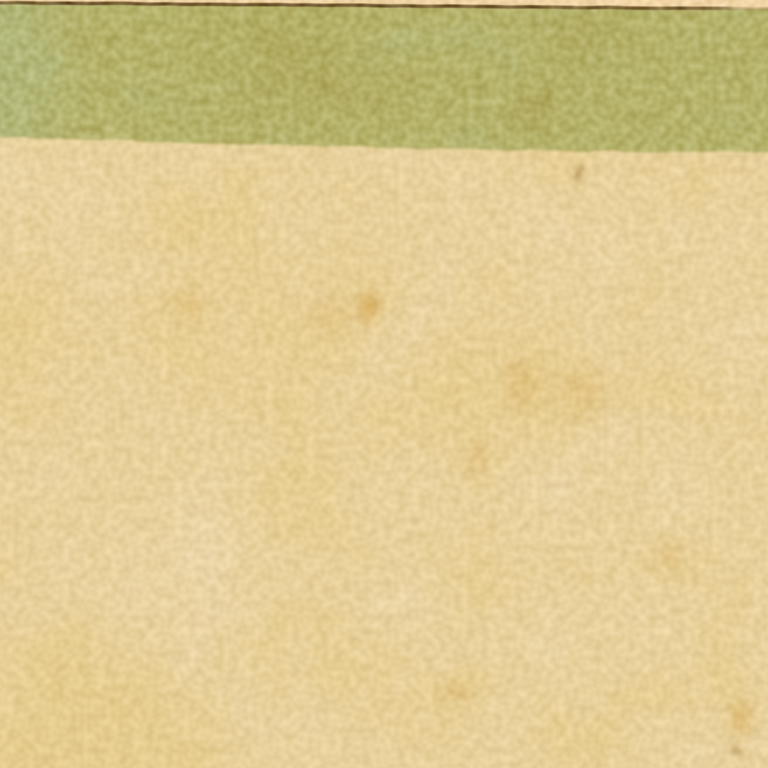
This texture is drawn by a three.js fragment shader. Its source:

```glsl
varying vec2 vUv;

const vec3 PAPER = vec3(0.908, 0.818, 0.607);
const vec3 PAPER_PALE = vec3(0.922, 0.838, 0.665);
const vec3 PAPER_GOLD = vec3(0.890, 0.785, 0.520);
const vec3 MARGIN = vec3(0.945, 0.835, 0.650);
const vec3 GREEN = vec3(0.712, 0.700, 0.420);
const vec3 GREEN_COOL = vec3(0.690, 0.725, 0.495);
const vec3 GREEN_OLIVE = vec3(0.670, 0.630, 0.330);
const vec3 INK = vec3(0.380, 0.280, 0.130);
const vec3 RUST = vec3(0.830, 0.650, 0.310);
const vec3 SPECK = vec3(0.620, 0.480, 0.240);

const float EDGE_SOFTNESS = 0.0035;
const float LINE_HALF_WIDTH = 0.0022;
const float GRAIN_FREQ = 110.0;
const float GRAIN_AMOUNT = 0.055;
const float FIBRE_AMOUNT = 0.035;

vec2 hashGradient(vec2 cell) {
  vec3 p = fract(cell.xyx * vec3(0.1031, 0.1030, 0.0973));
  p += dot(p, p.yzx + 33.33);
  float angle = 6.28318 * fract((p.x + p.y) * p.z);
  return vec2(cos(angle), sin(angle));
}

float gradientNoise(vec2 p) {
  vec2 i = floor(p);
  vec2 f = p - i;
  vec2 w = f * f * f * (f * (f * 6.0 - 15.0) + 10.0);
  float a = dot(hashGradient(i), f);
  float b = dot(hashGradient(i + vec2(1.0, 0.0)), f - vec2(1.0, 0.0));
  float c = dot(hashGradient(i + vec2(0.0, 1.0)), f - vec2(0.0, 1.0));
  float d = dot(hashGradient(i + 1.0), f - 1.0);
  return mix(mix(a, b, w.x), mix(c, d, w.x), w.y);
}

float fbm(vec2 p) {
  float sum = 0.0;
  float amp = 1.0;
  for (int i = 0; i < 4; i++) {
    sum += amp * gradientNoise(p);
    p = mat2(1.6, 1.2, -1.2, 1.6) * p + 7.3;
    amp *= 0.55;
  }
  return sum;
}

// Soft round blot, 1 at its centre
float blot(vec2 p, vec2 centre, vec2 radius) {
  vec2 d = (p - centre) / radius;
  return exp(-dot(d, d));
}

vec3 paperColor(vec2 p, vec2 rough) {
  float cloud = fbm(p * 6.0 + 3.0);
  vec3 col = mix(PAPER, PAPER_PALE, smoothstep(0.0, 0.8, cloud) * 0.8);
  col = mix(col, PAPER_GOLD, smoothstep(0.0, 0.8, -cloud) * 0.55);

  // Broad golden ageing
  float age = blot(p, vec2(0.08, 0.02), vec2(0.20, 0.12)) * 0.6;
  age += blot(p, vec2(0.02, 0.57), vec2(0.06, 0.06)) * 0.5;
  age += blot(p, vec2(0.36, 0.58), vec2(0.18, 0.09)) * 0.4;
  age += blot(p, vec2(0.70, 0.50), vec2(0.13, 0.07)) * 0.45;
  col = mix(col, PAPER_GOLD, min(age, 0.8));

  // Rust stains
  float rust = blot(rough, vec2(0.482, 0.602), vec2(0.014, 0.020)) * 0.65;
  rust += blot(rough, vec2(0.245, 0.602), vec2(0.022, 0.022)) * 0.25;
  rust += blot(rough, vec2(0.430, 0.590), vec2(0.030, 0.030)) * 0.22;
  rust += blot(rough, vec2(0.680, 0.500), vec2(0.024, 0.036)) * 0.28;
  rust += blot(rough, vec2(0.760, 0.490), vec2(0.032, 0.034)) * 0.26;
  rust += blot(rough, vec2(0.620, 0.405), vec2(0.018, 0.030)) * 0.25;
  rust += blot(rough, vec2(0.595, 0.100), vec2(0.022, 0.018)) * 0.26;
  rust += blot(rough, vec2(0.870, 0.275), vec2(0.022, 0.020)) * 0.25;
  rust += blot(rough, vec2(0.965, 0.065), vec2(0.015, 0.024)) * 0.45;
  col = mix(col, RUST, min(rust, 0.8));

  // Dark specks and the pale scuff
  float speck = blot(rough, vec2(0.755, 0.775), vec2(0.006, 0.010)) * 0.45;
  speck += blot(rough, vec2(0.958, 0.022), vec2(0.010, 0.008)) * 0.4;
  col = mix(col, SPECK, speck);
  return mix(col, PAPER_PALE, blot(rough, vec2(0.880, 0.700), vec2(0.014, 0.020)) * 0.8);
}

vec3 bandColor(vec2 p) {
  float cloud = fbm(p * vec2(9.0, 11.0) + 21.0);
  vec3 col = mix(GREEN, GREEN_OLIVE, smoothstep(0.0, 0.9, cloud) * 0.6);
  col = mix(col, GREEN_COOL, smoothstep(0.0, 0.9, -cloud) * 0.5);
  col = mix(col, GREEN_COOL, (1.0 - smoothstep(0.0, 0.14, p.x)) * 0.65);
  float olive = blot(p, vec2(0.40, 0.91), vec2(0.10, 0.06)) * 0.3;
  olive += blot(p, vec2(0.77, 0.96), vec2(0.05, 0.03)) * 0.35;
  return mix(col, GREEN_OLIVE, olive);
}

void main() {
  vec2 p = vUv;
  vec2 rough = p + 0.008 * vec2(gradientNoise(p * 45.0), gradientNoise(p * 45.0 + 19.0));
  float wobble = 0.003 * gradientNoise(vec2(p.x * 28.0, 4.5));

  // Slightly sloping band and its upper rule
  float bandBottom = 0.822 - 0.037 * p.x + 0.017 * p.x * p.x + wobble;
  float bandTop = 0.9965 - 0.008 * p.x + 0.3 * wobble;
  float band = smoothstep(-EDGE_SOFTNESS, EDGE_SOFTNESS, p.y - bandBottom);
  float above = smoothstep(-EDGE_SOFTNESS, EDGE_SOFTNESS, p.y - bandTop);
  vec3 col = mix(paperColor(p, rough), bandColor(p), band);
  col = mix(col, MARGIN, above);
  float rule = 1.0 - smoothstep(0.3, 1.7, abs(p.y - bandTop) / LINE_HALF_WIDTH);
  rule *= mix(1.0, 0.25, smoothstep(0.93, 0.96, p.x));
  col = mix(col, INK, rule * (0.85 + 0.4 * gradientNoise(p * 40.0)));

  // Paper grain, stronger where pigment sits
  float grain = GRAIN_AMOUNT * gradientNoise(p * GRAIN_FREQ);
  grain += FIBRE_AMOUNT * gradientNoise(p.yx * GRAIN_FREQ * 0.53 + 40.0);
  col += grain * mix(1.0, 1.5, band) * vec3(0.9, 1.0, 1.25);
  gl_FragColor = vec4(clamp(col, 0.0, 1.0), 1.0);
}
```
